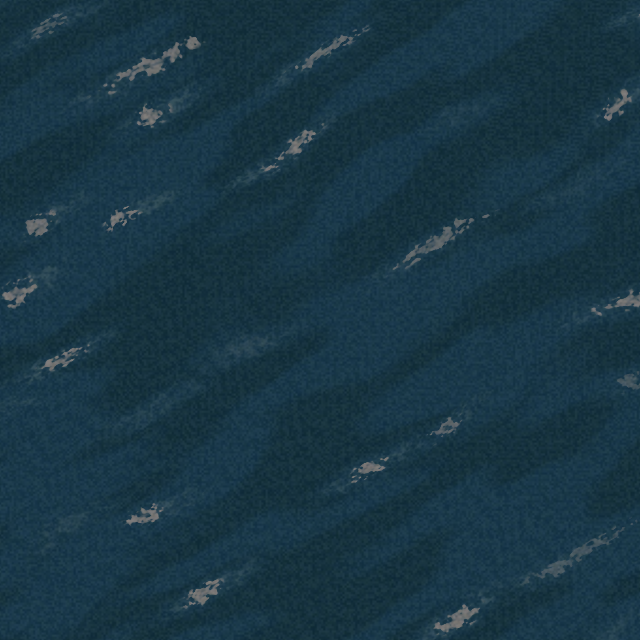
This texture is drawn by a WebGL 2 fragment shader. Its source:

```glsl
#version 300 es
precision highp float;
// Dark teal water with slanted soft swells, mottled sheen and sparse broken foam streaks.
uniform vec2 u_resolution;
out vec4 fragColor;

#define SLANT 0.53
#define SWELL_FREQ vec2(3.0, 12.5)
#define STREAK_CELL vec2(0.24, 0.125)
#define STREAK_SHARE 0.72
#define GRAIN_FREQ 300.0
#define GRAIN_AMOUNT 0.062
#define TROUGH vec3(0.086, 0.194, 0.240)
#define CREST vec3(0.101, 0.221, 0.288)
#define SHEEN vec3(0.225, 0.325, 0.365)
#define FOAM vec3(0.475, 0.465, 0.460)

float hash(vec2 p) {
  return fract(sin(dot(p, vec2(127.1, 311.7))) * 43758.5453);
}

vec2 hash2(vec2 p) {
  return vec2(hash(p), hash(p + 57.3));
}

float valueNoise(vec2 p) {
  vec2 i = floor(p), f = fract(p);
  f = f * f * (3.0 - 2.0 * f);
  return mix(mix(hash(i), hash(i + vec2(1, 0)), f.x),
             mix(hash(i + vec2(0, 1)), hash(i + vec2(1, 1)), f.x), f.y);
}

float cornerSlope(vec2 i, vec2 f, vec2 corner) {
  float a = 6.2832 * hash(i + corner);
  return dot(vec2(cos(a), sin(a)), f - corner);
}

float gradientNoise(vec2 p) {
  vec2 i = floor(p), f = fract(p);
  vec2 s = f * f * f * (f * (f * 6.0 - 15.0) + 10.0);
  return mix(mix(cornerSlope(i, f, vec2(0, 0)), cornerSlope(i, f, vec2(1, 0)), s.x),
             mix(cornerSlope(i, f, vec2(0, 1)), cornerSlope(i, f, vec2(1, 1)), s.x), s.y);
}

// Returns halo, sheen and foam coverage of the scattered streaks.
vec3 streaks(vec2 p, float rough) {
  vec3 cover = vec3(0.0);
  vec2 home = floor(p / STREAK_CELL);
  for (int y = -1; y <= 1; y++) {
    for (int x = -1; x <= 1; x++) {
      vec2 cell = home + vec2(x, y);
      if (hash(cell + 3.7) > STREAK_SHARE) continue;
      vec2 d = p - (cell + 0.15 + 0.7 * hash2(cell + 11.0)) * STREAK_CELL;
      float size = hash(cell + 23.0);
      float strength = hash(cell + 31.0);
      d.y -= d.x * 0.16 * (hash(cell + 41.0) - 0.5);

      float halo = length(d / vec2(0.14, 0.028));
      float sheen = length(d / vec2(0.06 + 0.05 * size, 0.017)) + 0.7 * (rough - 0.5);
      vec2 q = d - vec2(0.08 * (size - 0.5), 0.0);
      float coreLength = mix(0.026, 0.085, size * size * size);
      float core = length(q / vec2(coreLength, mix(0.014, 0.010, size)));
      core += 1.1 * (rough - 0.5);

      vec3 layer = vec3(1.0 - smoothstep(0.4, 1.0, halo),
                        (1.0 - smoothstep(0.1, 1.15, sheen)) * mix(0.35, 0.9, strength),
                        (1.0 - smoothstep(0.5, 0.95, core)) * smoothstep(0.2, 0.65, strength));
      cover = max(cover, layer);
    }
  }
  return cover;
}

void main() {
  vec2 uv = gl_FragCoord.xy / min(u_resolution.x, u_resolution.y);
  float c = cos(SLANT), s = sin(SLANT);
  vec2 p = vec2(c * uv.x + s * uv.y, c * uv.y - s * uv.x);

  // Bend the swell direction gently so that bands curve and taper.
  p.y += 0.040 * gradientNoise(p * vec2(3.5, 4.0) + 8.0);
  p.y += 0.010 * gradientNoise(p * vec2(13.0, 11.0) + 19.0);

  // Long swells with smaller ripples riding on them
  float height = gradientNoise(p * SWELL_FREQ + 4.0);
  height += 0.5 * gradientNoise(p * SWELL_FREQ * vec2(2.0, 1.9) + 31.0);
  float swell = smoothstep(-0.14, 0.19, height);

  // Foam breakup follows the swell direction.
  float rough = 0.55 * valueNoise(p * vec2(95.0, 160.0))
              + 0.45 * valueNoise(p * vec2(210.0, 290.0) + 70.0);
  rough = smoothstep(0.2, 0.8, rough);
  vec3 cover = streaks(p, rough);
  swell = max(swell, 0.85 * cover.x);

  vec3 color = mix(TROUGH, CREST, swell);
  color = mix(color, SHEEN, cover.y * (0.9 - 0.65 * rough));
  color = mix(color, FOAM, cover.z * (1.0 - 0.5 * rough));

  // Fine grain with a slight colour drift
  float grain = valueNoise(uv * GRAIN_FREQ) - 0.5;
  float drift = valueNoise(uv * GRAIN_FREQ * 0.6 + 90.0) - 0.5;
  color += GRAIN_AMOUNT * (grain + drift * vec3(0.15, 0.2, -0.25));

  fragColor = vec4(color, 1.0);
}
```
